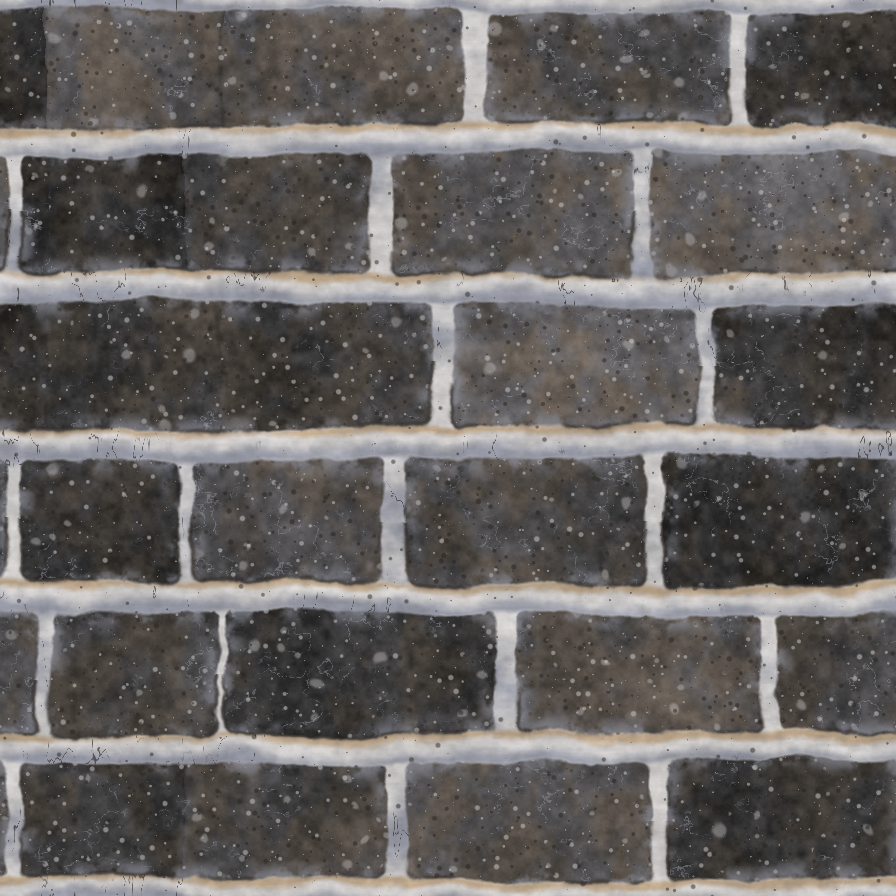
A Shadertoy shader for this texture:

```glsl
// Old grey brick wall: six wavy courses of four uneven bricks in pale, stained lime mortar.
// A rounded-box distance per brick separates brick from mortar; periodic value noise and
// cellular noise add grime, flakes, pits, smears and cracks, so the tile wraps seamlessly.

const float TAU = 6.2831853;
const float ROWS = 6.0;
const float BED_HALF = 0.0165;                              // half height of bed joints
const float CORNER = 0.009;                                 // brick corner radius
const float EDGE_SOFT = 0.0022;                             // softness of brick edges
const vec4 HEAD_HALF = vec4(0.008, 0.007, 0.0125, 0.0095);  // half widths of head joints
const vec4 EVEN_JOINTS = vec4(0.050, 0.247, 0.530, 0.824);  // head joints, even courses
const vec4 ODD_JOINTS = vec4(0.016, 0.207, 0.435, 0.727);   // head joints, odd courses
const float CLOSED_HALF = -0.012;                           // a butted joint without mortar

// Per course, top to bottom: shift of the long bricks, openness of the first two joints.
const float ROW_SHIFT[6] = float[](0.0, -0.011, -0.036, 0.004, 0.034, 0.009);
const vec2 ROW_OPEN[6] = vec2[](vec2(0, 0), vec2(1, 0), vec2(0, 0),
                                vec2(1, 1), vec2(1, 0.85), vec2(1, 0));
// Brightness of each brick, from sooty to bare.
const vec4 BRICK_TONE[6] = vec4[](
    vec4(0.60, 0.55, 0.52, 0.10), vec4(0.05, 0.42, 0.58, 0.70), vec4(0.18, 0.22, 0.72, 0.12),
    vec4(0.13, 0.50, 0.42, 0.10), vec4(0.36, 0.15, 0.50, 0.48), vec4(0.20, 0.38, 0.58, 0.13));

const vec3 SOOT = vec3(0.185, 0.178, 0.172);
const vec3 BARE_BRICK = vec3(0.455, 0.430, 0.418);
const vec3 LIME = vec3(0.780, 0.770, 0.765);
const vec3 BLUE_GREY = vec3(0.560, 0.570, 0.615);
const vec3 TAN = vec3(0.680, 0.585, 0.470);
const vec3 CREVICE = vec3(0.150, 0.130, 0.115);

float hash(vec2 p) {
    vec3 q = fract(p.xyx * 0.1031);
    q += dot(q, q.yzx + 33.33);
    return fract((q.x + q.y) * q.z);
}

// Value noise that wraps after 'period' cells across the canvas.
float noise(vec2 uv, vec2 period, float seed) {
    vec2 p = uv * period, cell = floor(p), f = fract(p);
    f = f * f * (3.0 - 2.0 * f);
    vec2 lo = mod(cell, period) + seed, hi = mod(cell + 1.0, period) + seed;
    return mix(mix(hash(lo), hash(vec2(hi.x, lo.y)), f.x),
               mix(hash(vec2(lo.x, hi.y)), hash(hi), f.x), f.y);
}

float fbm(vec2 uv, vec2 period, float seed) {
    float sum = 0.0, weight = 0.5;
    for (int i = 0; i < 5; i++) {
        sum += weight * noise(uv, period, seed + float(i) * 17.0);
        period *= 2.0;
        weight *= 0.55;
    }
    return sum / 1.055;
}

// Scattered round specks of random size, from wrapping cellular noise.
float specks(vec2 uv, float period, float seed, float size) {
    vec2 p = uv * period, cell = floor(p);
    float cover = 0.0;
    for (int y = -1; y <= 1; y++)
    for (int x = -1; x <= 1; x++) {
        vec2 c = cell + vec2(x, y), id = mod(c, period) + seed;
        vec2 center = c + vec2(hash(id), hash(id + 71.0));
        float radius = size * pow(hash(id + 139.0), 4.0);
        cover = max(cover, 1.0 - smoothstep(radius * 0.5, radius + 0.02, length(p - center)));
    }
    return cover;
}

// Thin winding lines where noise crosses its middle value.
float veins(float n, float width) {
    return 1.0 - smoothstep(0.0, width, abs(n - 0.5));
}

void mainImage(out vec4 fragColor, in vec2 fragCoord) {
    vec2 uv = fragCoord / iResolution.xy;
    float soft = max(EDGE_SOFT, 0.75 / iResolution.y);

    // Ragged edges and gently sagging courses
    vec2 rough = vec2(fbm(uv, vec2(22), 3.0), fbm(uv, vec2(18), 41.0)) - 0.5;
    vec2 p = uv + rough * 0.016;
    float down = 1.0 - p.y;
    down += 0.0075 * sin(TAU * down) + 0.005;
    down += 0.0035 * sin(TAU * (p.x + 3.0 * uv.y)) + 0.002 * sin(TAU * (3.0 * p.x - 2.0 * uv.y));
    float course = down * ROWS;
    int row = int(mod(floor(course), ROWS));
    float bedY = (fract(course + 0.5) - 0.5) / ROWS;        // below the bed centre is positive

    // Head joints: the nearest one to the left names the brick
    vec4 joints = (row % 2 == 0 ? EVEN_JOINTS : ODD_JOINTS) + ROW_SHIFT[row] * vec4(0, 0, 1, 1);
    vec4 opened = vec4(ROW_OPEN[row], 1, 1);
    float head = -1.0, nearest = 2.0, seam = 1.0, tone = 0.0;
    for (int i = 0; i < 4; i++) {
        float side = abs(fract(p.x - joints[i] + 0.5) - 0.5);
        head = max(head, mix(CLOSED_HALF, HEAD_HALF[i], opened[i]) - side);
        seam = min(seam, side);
        float past = fract(p.x - joints[i]);
        if (past < nearest) { nearest = past; tone = BRICK_TONE[row][i]; }
    }
    float bed = BED_HALF - abs(bedY);
    vec2 corner = vec2(bed, head) + CORNER;
    float d = min(max(corner.x, corner.y), 0.0) + length(max(corner, 0.0)) - CORNER;

    // Brick face: blotches, grain, soot, flakes and pits
    float blotch = fbm(uv, vec2(9), 87.0), grain = fbm(uv, vec2(85), 113.0);
    float patches = fbm(uv, vec2(26, 20), 151.0);
    tone += (blotch - 0.5) * 0.75 + (grain - 0.5) * 0.75;
    vec3 brick = mix(SOOT, BARE_BRICK, clamp(tone, -0.25, 1.25));
    brick *= mix(vec3(1.04, 1.0, 0.94), vec3(0.97, 1.0, 1.05), smoothstep(0.35, 0.65, patches));
    brick *= 1.0 - 0.15 * (1.0 - smoothstep(0.0, 0.004, seam));
    float flakes = veins(fbm(uv, vec2(30, 38), 197.0), 0.018) * smoothstep(0.54, 0.70, patches);
    brick = mix(brick, BLUE_GREY, 0.55 * flakes);
    brick = mix(brick, LIME, 0.55 * specks(uv, 72.0, 229.0, 0.28));
    brick = mix(brick, LIME, 0.40 * specks(uv + rough * 0.02, 24.0, 263.0, 0.22));
    brick = mix(brick, CREVICE, 0.50 * specks(uv, 90.0, 307.0, 0.35));
    float smear = smoothstep(-0.024, 0.0, d) * smoothstep(0.43, 0.68, fbm(uv, vec2(34), 331.0));
    brick = mix(brick, BLUE_GREY, 0.65 * smear);

    // Mortar: tan stain under the bricks, lime core, blue-grey wash above the next course
    float streaks = fbm(uv, vec2(12, 70), 359.0), stain = fbm(uv, vec2(11, 16), 389.0);
    float inBed = smoothstep(-0.004, 0.004, bed);
    float wash = smoothstep(-0.004, 0.013, bedY + (stain - 0.5) * 0.030);
    float rust = 1.0 - smoothstep(-0.014, -0.005, bedY + (stain - 0.5) * 0.022);
    vec3 mortar = mix(LIME, BLUE_GREY, mix(smoothstep(0.40, 0.75, stain), wash, inBed));
    mortar = mix(mortar, TAN, 0.85 * rust * inBed);
    mortar *= 0.80 + 0.24 * streaks + 0.20 * grain;
    float cracks = veins(fbm(uv, vec2(26, 8), 421.0), 0.007) * smoothstep(0.50, 0.62, stain);
    mortar = mix(mortar, CREVICE, 0.65 * cracks);
    mortar = mix(mortar, CREVICE, 0.50 * specks(uv, 44.0, 449.0, 0.16));

    // Join both, with a broken shadow line below each brick
    vec3 color = mix(brick, mortar, smoothstep(-soft, soft, d));
    float lip = exp(-pow(d / 0.0024, 2.0)) * (1.0 - smoothstep(-0.012, 0.0, bedY));
    color = mix(color, CREVICE, 0.65 * lip * smoothstep(0.38, 0.62, patches));
    fragColor = vec4(clamp(color, 0.0, 1.0), 1.0);
}
```
